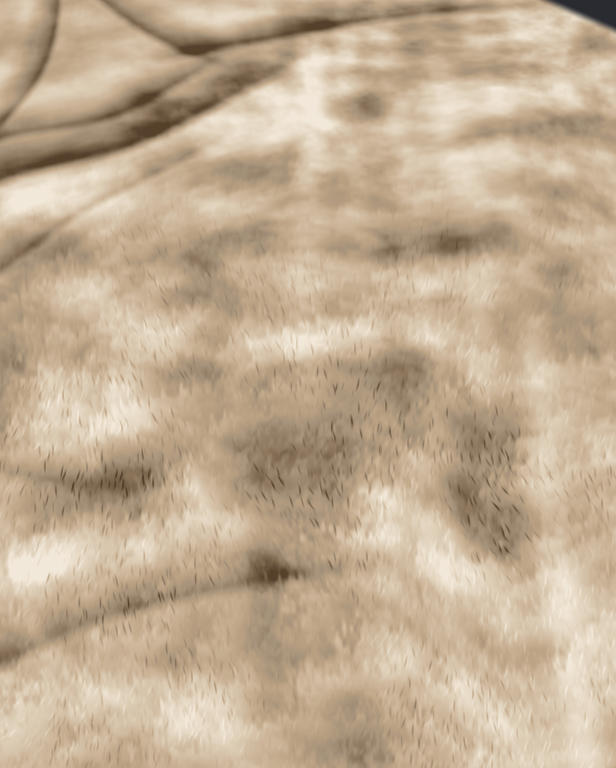
A WebGL 1 fragment shader for this texture:

```glsl
precision highp float;
uniform vec2 u_resolution;

const vec3 CREASE = vec3(0.33, 0.25, 0.17);
const vec3 SHADOW = vec3(0.54, 0.455, 0.355);
const vec3 DUSK = vec3(0.65, 0.575, 0.48);
const vec3 TAN = vec3(0.73, 0.63, 0.51);
const vec3 SAND = vec3(0.80, 0.71, 0.60);
const vec3 CREAM = vec3(0.87, 0.81, 0.72);
const vec3 SHEEN = vec3(0.95, 0.91, 0.85);
const vec3 BACKDROP = vec3(0.16, 0.17, 0.19);

float hash(vec2 p) {
  return fract(sin(dot(p, vec2(127.1, 311.7))) * 43758.5453);
}

float noise(vec2 p) {
  vec2 i = floor(p), f = fract(p);
  f = f * f * (3.0 - 2.0 * f);
  return mix(mix(hash(i), hash(i + vec2(1.0, 0.0)), f.x),
             mix(hash(i + vec2(0.0, 1.0)), hash(i + 1.0), f.x), f.y);
}

float fbm(vec2 p) {
  float sum = 0.0, amp = 0.53;
  for (int i = 0; i < 4; i++) {
    sum += amp * noise(p);
    p = mat2(0.9, 0.44, -0.44, 0.9) * p * 2.05 + 7.3;
    amp *= 0.5;
  }
  return sum;
}

float bump(float d, float w) {
  return exp(-d * d / (w * w));
}

// Bowed fold from a to b: crease, shaded underside, lit crest
float fold(vec2 p, vec2 a, vec2 b, float bow, float w) {
  vec2 ab = b - a, r = p - a;
  float len = length(ab);
  float t = dot(r, ab) / (len * len);
  float s = clamp(t, 0.0, 1.0);
  float d = (ab.x * r.y - ab.y * r.x) / len - bow * 4.0 * s * (1.0 - s);
  float ends = smoothstep(-0.1, 0.12, t) * smoothstep(1.12, 0.75, t);
  float under = exp(-max(d, 0.0) / w) * smoothstep(-0.5 * w, 0.15 * w, d);
  return ends * (0.35 * bump(d - 2.2 * w, w) - under);
}

// Scattered tapered hairs, one per jittered cell
float hairs(vec2 p, vec2 cell, float lean, float width, float seed) {
  vec2 id = floor(p / cell);
  float ink = 0.0;
  for (int j = -1; j <= 1; j++) {
    for (int i = -1; i <= 1; i++) {
      vec2 c = id + vec2(float(i), float(j));
      vec2 jitter = vec2(hash(c + seed), hash(c + seed + 19.7));
      float pick = hash(c + seed + 53.1);
      vec2 r = p - (c + jitter) * cell;
      float angle = lean + (jitter.y - 0.5) * 0.5;
      vec2 q = mat2(cos(angle), -sin(angle), sin(angle), cos(angle)) * r;
      float t = q.y / (cell.y * mix(0.25, 0.65, pick));
      float bend = (jitter.x - 0.5) * 0.004 * t * t;
      float body = smoothstep(width, 0.1 * width, abs(q.x - bend));
      ink = max(ink, body * smoothstep(1.0, 0.1, abs(t)) * pick * pick);
    }
  }
  return ink;
}

vec3 furColor(float t) {
  vec3 c = mix(CREASE, SHADOW, clamp(t / 0.25, 0.0, 1.0));
  c = mix(c, DUSK, clamp((t - 0.25) / 0.17, 0.0, 1.0));
  c = mix(c, TAN, clamp((t - 0.42) / 0.13, 0.0, 1.0));
  c = mix(c, SAND, clamp((t - 0.55) / 0.15, 0.0, 1.0));
  c = mix(c, CREAM, clamp((t - 0.70) / 0.18, 0.0, 1.0));
  return mix(c, SHEEN, clamp((t - 0.88) / 0.2, 0.0, 1.0));
}

void main() {
  vec2 p = gl_FragCoord.xy / u_resolution.y;
  float focus = smoothstep(0.85, 0.45, p.y);
  float depth = 1.12 - p.y;

  // Pile direction and fine fibre grain
  vec2 sway = vec2(noise(p * 6.0), noise(p * 6.0 + 31.0)) - 0.5;
  vec2 q = p + sway * 0.05;
  float grain = noise(q * vec2(250.0, 100.0)) + noise(q * vec2(125.0, 55.0) + 9.0) - 1.0;
  float lean = 0.12 + sway.x * 0.9;

  // Brushed patches, calmer on the gathered cloth at the far left
  float gathered = smoothstep(0.0, 0.06, p.y - 0.74 - 0.47 * p.x) * smoothstep(0.55, 0.35, p.x);
  vec2 ground = vec2((p.x - 0.4) / (0.45 + 0.6 * depth), 1.5 * log(depth + 0.3));
  float feather = grain * mix(0.02, 0.12, focus);
  float patches = fbm(ground * vec2(7.5, 9.0) + sway * 0.8 + feather + 4.0);
  float tone = 0.66 + mix(1.2, 0.6, gathered) * (patches - 0.5) - 0.07 * gathered;
  tone += 0.22 * (noise(p * vec2(3.5, 4.5) + 17.0) - 0.5) + grain * mix(0.025, 0.09, focus);

  // Quilted squares with bright upper rims
  vec2 quilt = vec2(ground.x * 10.5, log(depth) * 5.5) + sway * 0.6;
  float rows = cos(6.2832 * quilt.y);
  float puffs = 0.8 * cos(6.2832 * quilt.x) + 0.7 * rows + 0.6 * pow(0.5 + 0.5 * rows, 4.0);
  tone += 0.06 * puffs * smoothstep(0.2, 0.38, p.x) * smoothstep(0.76, 0.64, p.x);

  // Gathered folds and soft dips
  vec2 f = p + sway * 0.022;
  tone += 0.85 * fold(f, vec2(-0.12, 0.725), vec2(0.39, 0.925), -0.014, 0.030);
  tone += 0.55 * fold(f, vec2(-0.08, 0.79), vec2(0.29, 0.93), -0.015, 0.022);
  tone += 0.62 * fold(f, vec2(0.21, 0.925), vec2(0.68, 0.985), 0.008, 0.022);
  tone += 0.55 * fold(f, vec2(0.0, 0.82), vec2(0.08, 1.04), -0.024, 0.020);
  tone += 0.55 * fold(f, vec2(0.11, 1.03), vec2(0.28, 0.92), -0.012, 0.022);
  tone += 0.35 * fold(f, vec2(-0.07, 0.60), vec2(0.29, 0.83), 0.012, 0.022);
  tone += 0.36 * fold(f, vec2(-0.09, 0.11), vec2(0.52, 0.27), 0.025, 0.038);
  tone += 0.25 * fold(f, vec2(-0.06, 0.39), vec2(0.19, 0.38), -0.012, 0.035);

  // Raised edge along the right
  float edge = f.x - 0.70 - 0.13 * (0.5 - p.y);
  float nearEdge = smoothstep(0.66, 0.5, p.y);
  tone += nearEdge * (0.18 * bump(edge, 0.026) - 0.15 * bump(edge + 0.055, 0.035));

  // Parted and shining hairs
  float parted = smoothstep(0.35, 0.68, noise(p * 11.0 + 50.0));
  float dark = hairs(p, vec2(0.0075, 0.019), lean, 0.0021, 3.0);
  float light = hairs(p, vec2(0.007, 0.020), lean - 0.35, 0.0023, 71.0);
  tone -= focus * dark * mix(0.06, 0.33, parted);
  tone += focus * light * mix(0.05, 0.16, smoothstep(0.45, 0.65, patches));

  // Dark gap behind the far corner
  float gap = smoothstep(-0.007, 0.007, p.y - 1.0 + (p.x - 0.71) * 0.44);
  gl_FragColor = vec4(mix(furColor(tone), BACKDROP, gap), 1.0);
}
```
